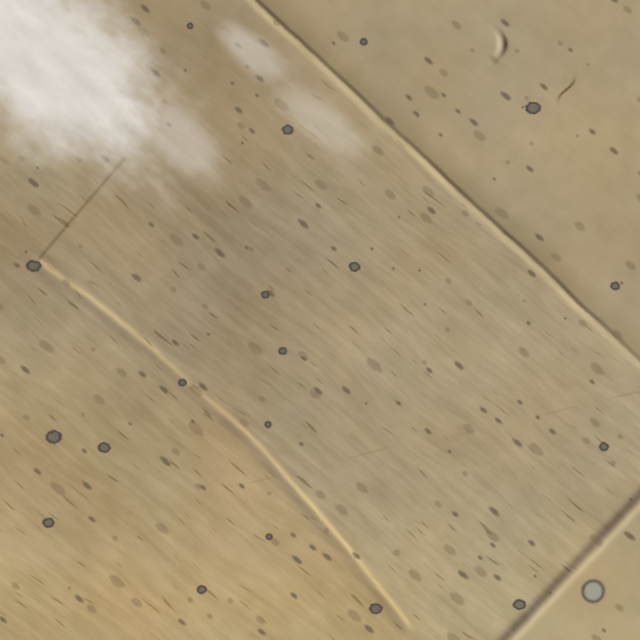
This texture is drawn by a Shadertoy shader. Its source:

```glsl
vec2 hash2(vec2 p) {
    p = vec2(dot(p, vec2(127.1, 311.7)), dot(p, vec2(269.5, 183.3)));
    return fract(sin(p) * 43758.5);
}

float gradientNoise(vec2 p) {
    vec2 i = floor(p), f = fract(p);
    vec2 u = f * f * f * (f * (f * 6.0 - 15.0) + 10.0);
    vec2 e = vec2(0.0, 1.0);
    float a = dot(hash2(i) * 2.0 - 1.0, f);
    float b = dot(hash2(i + e.yx) * 2.0 - 1.0, f - e.yx);
    float c = dot(hash2(i + e.xy) * 2.0 - 1.0, f - e.xy);
    float d = dot(hash2(i + e.yy) * 2.0 - 1.0, f - e.yy);
    return mix(mix(a, b, u.x), mix(c, d, u.x), u.y);
}

float fbm(vec2 p) {
    float sum = 0.0, amp = 0.6;
    for (int i = 0; i < 4; i++) {
        sum += amp * gradientNoise(p);
        p = mat2(1.6, 1.2, -1.2, 1.6) * p + 7.3;
        amp *= 0.55;
    }
    return sum;
}

float bump(float d, float width) {
    return exp(-d * d / (width * width));
}

// Signed distance (positive on the left of a to b) and position along a bowed seam
vec2 seam(vec2 p, vec2 a, vec2 b, float bow) {
    vec2 axis = normalize(b - a);
    float t = dot(p - a, axis) / length(b - a);
    float d = dot(p - a, vec2(-axis.y, axis.x));
    return vec2(d - bow * sin(3.14 * clamp(t, 0.0, 1.0)), t);
}

float within(float t) {
    return smoothstep(-0.015, 0.015, t) * smoothstep(1.015, 0.985, t);
}

// Irregular scattered pits: x is the filled disc, y its darker rim
vec2 pits(vec2 p, float cells, float chance, float radius, float stretch) {
    vec2 id = floor(p * cells), r = hash2(id + cells), s = hash2(id + 41.0);
    vec2 q = (fract(p * cells) - 0.25 - 0.5 * r) / cells;
    q.x /= 1.0 + stretch * s.y;
    float size = radius * (0.45 + 0.7 * s.y);
    float d = length(q) + 0.25 * size * gradientNoise(p * 160.0);
    float on = step(s.x, chance);
    return on * vec2(smoothstep(size + 0.002, size - 0.002, d), bump(d - size * 0.85, 0.0018));
}

// Soft ragged patch of reflected light
float glare(vec2 g, vec2 center, vec2 size, float rag) {
    return smoothstep(1.25, 0.45, length((g - center) / size) + rag);
}

void mainImage(out vec4 fragColor, in vec2 fragCoord) {
    vec2 p = fragCoord / iResolution.xy;
    mat2 toGrain = mat2(0.77, 0.64, -0.64, 0.77);
    vec2 g = toGrain * p;
    float wobble = 0.006 * gradientNoise(p * 9.0) + 0.002 * gradientNoise(p * 35.0);

    // Plank layout
    vec2 right = seam(p, vec2(0.397, 1.0), vec2(1.0, 0.434), 0.0);
    vec2 left = seam(p, vec2(0.059, 0.594), vec2(0.64, 0.02), 0.034);
    vec2 corner = seam(p, vec2(0.794, 0.0), vec2(1.0, 0.219), 0.0);
    vec2 cross = seam(p, vec2(0.059, 0.594), vec2(0.195, 0.753), 0.0);
    right.x += wobble * 0.6;
    left.x += wobble;
    corner.x += wobble * 0.5;
    float worn = smoothstep(0.01, -0.01, right.x) * smoothstep(-0.01, 0.01, corner.x);
    worn *= 1.0 - 0.8 * smoothstep(0.60, 0.85, p.y - 0.25 * p.x);

    // Broad tone: grey middle, warm lower left
    float cloud = fbm(p * 4.0 + 3.0);
    float warm = smoothstep(0.03, -0.05, left.x) * smoothstep(0.65, 0.1, p.y);
    vec3 col = vec3(0.665, 0.597, 0.472) + 0.065 * cloud;
    col += warm * vec3(0.012, -0.006, -0.03);
    col -= vec3(0.045, 0.042, 0.03) * bump(length(p - vec2(0.36, 0.54)), 0.26);
    col -= vec3(0.05, 0.055, 0.05) * bump(length(p - vec2(0.24, 0.92)), 0.2);
    col -= vec3(0.05, 0.05, 0.045) * bump(length(p - vec2(0.0, 0.64)), 0.14);
    col += vec3(0.03, 0.03, 0.01) * smoothstep(0.3, 0.0, p.y);

    // Grain streaks and mottling
    vec2 bent = g + vec2(0.0, 0.012 * gradientNoise(g * 5.0));
    float streak = 0.5 * gradientNoise(bent * vec2(4.0, 28.0));
    streak += 0.55 * gradientNoise(bent * vec2(11.0, 85.0) + 5.0);
    streak += 0.4 * gradientNoise(bent * vec2(24.0, 190.0) + 9.0);
    col += streak * mix(0.018, 0.085, worn) * vec3(1.0, 0.97, 0.9);
    col += 0.04 * fbm(p * 26.0) + vec3(0.025, 0.0, -0.015) * gradientNoise(p * 7.0 + 20.0);
    float scratch = smoothstep(0.32, 0.5, gradientNoise(bent * vec2(22.0, 150.0) + 31.0));
    col -= 0.1 * scratch * worn;
    vec2 hair = vec2(p.x, p.y - 0.22 * p.x + 0.01 * gradientNoise(p * 6.0));
    col -= 0.06 * bump(hair.y - 0.165, 0.0016) * smoothstep(0.0, 0.3, gradientNoise(p * 11.0));

    // Seams: raised pale lips with shadow beside them
    float along = 0.65 + 0.7 * gradientNoise(p * 8.0 + 2.0);
    col += vec3(0.10, 0.095, 0.07) * bump(right.x + 0.005, 0.006) * (0.4 + along);
    col -= vec3(0.22, 0.20, 0.14) * bump(right.x - 0.004, 0.0032) * along;
    col -= 0.06 * smoothstep(0.05, 0.0, right.x) * step(0.0, right.x);
    float leftOn = within(left.y);
    col += leftOn * vec3(0.15, 0.13, 0.07) * bump(left.x - 0.002, 0.0045) * (0.3 + along);
    col -= leftOn * vec3(0.09, 0.085, 0.06) * bump(left.x + 0.009, 0.009) * along;
    col -= vec3(0.23, 0.22, 0.15) * bump(corner.x - 0.006, 0.008) * (0.45 + 0.7 * along);
    col += vec3(0.10, 0.10, 0.08) * bump(corner.x + 0.007, 0.006);
    col -= 0.09 * within(cross.y) * bump(cross.x + wobble * 0.4, 0.003);

    // Faint brown flecks, then dark round pits
    float fleck = pits(g, 19.0, 0.32, 0.006, 1.2).x;
    col = mix(col, vec3(0.46, 0.39, 0.30), 0.38 * fleck);
    float speck = pits(g + 0.37, 27.0, 0.16, 0.0035, 1.5).x;
    col = mix(col, vec3(0.34, 0.30, 0.25), 0.6 * speck);
    vec2 pit = pits(p + 0.13, 8.0, 0.3, 0.0088, 0.3);
    col = mix(col, vec3(0.38, 0.37, 0.35), 0.75 * pit.x);
    col = mix(col, vec3(0.24, 0.23, 0.22), 0.6 * pit.y);

    // Pale stud and two gouges
    float stud = length(p - vec2(0.927, 0.076)) + wobble * 0.5;
    col = mix(col, vec3(0.62, 0.62, 0.56), smoothstep(0.017, 0.012, stud));
    col = mix(col, vec3(0.36, 0.34, 0.30), 0.8 * bump(stud - 0.016, 0.003));
    vec2 q = p - vec2(0.785, 0.931);
    float curve = q.x + 18.0 * q.y * q.y;
    col = mix(col, vec3(0.27, 0.24, 0.20), 0.85 * bump(curve - 0.005, 0.004) * bump(q.y, 0.016));
    col += 0.14 * bump(curve + 0.005, 0.005) * bump(q.y, 0.018);
    q = p - vec2(0.885, 0.86);
    col -= 0.24 * bump(q.x - 0.6 * q.y - 0.004 * sin(q.y * 150.0), 0.003) * bump(q.y, 0.015);

    // Window reflections, stretched along the grain
    float rag = 0.55 * fbm(p * 9.0 + 14.0) + 0.25 * fbm(g * vec2(20.0, 45.0));
    float shine = 0.95 * glare(g, toGrain * vec2(0.075, 0.91), vec2(0.24, 0.13), rag);
    shine = max(shine, 0.45 * glare(g, toGrain * vec2(0.27, 0.79), vec2(0.1, 0.05), rag));
    shine = max(shine, 0.5 * glare(g, toGrain * vec2(0.395, 0.918), vec2(0.065, 0.03), rag));
    shine = max(shine, 0.35 * glare(g, toGrain * vec2(0.50, 0.81), vec2(0.085, 0.033), rag));
    vec3 light = vec3(0.87, 0.85, 0.82) + 0.12 * fbm(g * vec2(10.0, 24.0));
    col = mix(col, light, shine);

    fragColor = vec4(clamp(col, 0.0, 1.0), 1.0);
}
```
